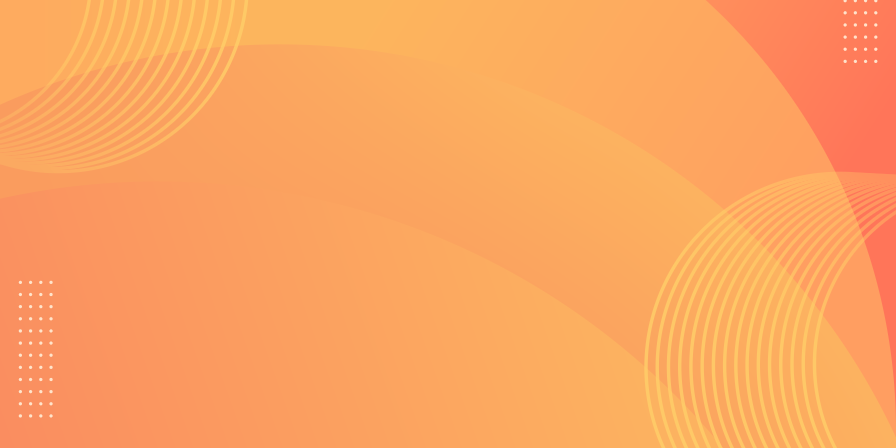
A Shadertoy shader for this background:

```glsl
// Warm layered discs with fanned line rings and small dot grids.

// Lengths are in canvas heights; discs are (centre x, centre y, radius).
const vec3 OUTER_DISC = vec3(0.701, 0.039, 1.299);
const vec3 MIDDLE_DISC = vec3(0.625, -0.615, 1.516);
const vec3 INNER_DISC = vec3(0.353, -1.039, 1.634);

const vec3 CORAL = vec3(1.00, 0.46, 0.35);
const vec3 TANGERINE = vec3(1.00, 0.56, 0.36);
const vec3 APRICOT = vec3(1.00, 0.62, 0.38);
const vec3 AMBER = vec3(0.99, 0.71, 0.365);
const vec3 HONEY = vec3(0.99, 0.70, 0.375);
const vec3 SALMON = vec3(0.98, 0.545, 0.375);
const vec3 PEACH = vec3(0.98, 0.61, 0.37);
const vec3 LINE_COLOR = vec3(1.00, 0.81, 0.41);
const vec3 DOT_COLOR = vec3(1.00, 0.93, 0.84);

// Each fan of rings runs from a first circle to a last one.
const vec3 LEFT_FIRST = vec3(0.130, 1.039, 0.422);
const vec3 LEFT_LAST = vec3(-0.156, 1.052, 0.359);
const int LEFT_COUNT = 13;
const vec3 RIGHT_FIRST = vec3(1.875, 0.180, 0.433);
const vec3 RIGHT_LAST = vec3(2.224, 0.188, 0.406);
const int RIGHT_COUNT = 16;
const float LINE_HALF_WIDTH = 0.0038;

const vec2 DOT_STEP = vec2(0.0228, 0.0271);
const float DOT_RADIUS = 0.0036;
const vec2 LEFT_DOTS = vec2(0.0455, 0.0716);
const vec2 RIGHT_DOTS = vec2(1.8865, 0.863);

// Signed distance to a disc, negative inside.
float discDistance(vec2 p, vec3 disc) {
    return length(p - disc.xy) - disc.z;
}

// Coverage of a shape with an edge one pixel wide.
float coverage(float dist, float pixel) {
    return clamp(0.5 - dist / pixel, 0.0, 1.0);
}

// Position of p along the segment a to b, from 0 to 1.
float along(vec2 p, vec2 a, vec2 b) {
    vec2 d = b - a;
    return clamp(dot(p - a, d) / dot(d, d), 0.0, 1.0);
}

// Fan of thin rings blended from one circle to another.
float ringFan(vec2 p, vec3 first, vec3 last, int count, float pixel) {
    float ink = 0.0;
    for (int i = 0; i < count; i++) {
        vec3 ring = mix(first, last, float(i) / float(count - 1));
        float dist = abs(discDistance(p, ring)) - LINE_HALF_WIDTH;
        ink = max(ink, coverage(dist, pixel));
    }
    return ink;
}

// Grid of dots whose lower left dot lies at the origin given.
float dotGrid(vec2 p, vec2 origin, vec2 count, float pixel) {
    vec2 cell = clamp(round((p - origin) / DOT_STEP), vec2(0.0), count - 1.0);
    return coverage(length(p - origin - cell * DOT_STEP) - DOT_RADIUS, pixel);
}

void mainImage(out vec4 fragColor, in vec2 fragCoord) {
    float pixel = 1.0 / iResolution.y;
    vec2 p = fragCoord * pixel;

    // Backdrop
    vec3 color = mix(TANGERINE, CORAL, along(p, vec2(1.58, 1.0), vec2(1.97, 0.75)));

    // Outer disc: amber at the top, apricot to the lower right
    vec3 outer = mix(AMBER, APRICOT, along(p, vec2(0.85, 1.0), vec2(1.80, 0.40)));
    outer = mix(outer, APRICOT, 0.45 * (1.0 - smoothstep(0.0, 0.6, p.x)));
    color = mix(color, outer, coverage(discDistance(p, OUTER_DISC), pixel));

    // Middle disc: brightest along its right rim
    float middleDist = discDistance(p, MIDDLE_DISC);
    vec3 middle = mix(PEACH, HONEY, smoothstep(-0.1, 1.3, p.x));
    middle = mix(middle, PEACH, clamp(-middleDist * 1.7, 0.0, 0.75));
    color = mix(color, middle, coverage(middleDist, pixel));

    // Inner disc: salmon corner rising to honey on the right
    vec3 inner = mix(SALMON, HONEY, along(p, vec2(-0.05, -0.05), vec2(1.35, 0.45)));
    color = mix(color, inner, coverage(discDistance(p, INNER_DISC), pixel));

    // Ring fans, fading where the lines bunch together
    float leftFade = mix(0.25, 0.8, along(p, vec2(0.05, 0.63), vec2(0.4, 0.95)));
    float rightFade = mix(0.3, 0.8, along(p, vec2(1.95, 0.62), vec2(1.7, 0.25)));
    float leftInk = ringFan(p, LEFT_FIRST, LEFT_LAST, LEFT_COUNT, pixel);
    float rightInk = ringFan(p, RIGHT_FIRST, RIGHT_LAST, RIGHT_COUNT, pixel);
    color = mix(color, LINE_COLOR, max(leftInk * leftFade, rightInk * rightFade));

    // Dot grids
    float dots = max(dotGrid(p, LEFT_DOTS, vec2(4.0, 12.0), pixel),
                     dotGrid(p, RIGHT_DOTS, vec2(4.0, 6.0), pixel));
    color = mix(color, DOT_COLOR, 0.9 * dots);

    fragColor = vec4(color, 1.0);
}
```
